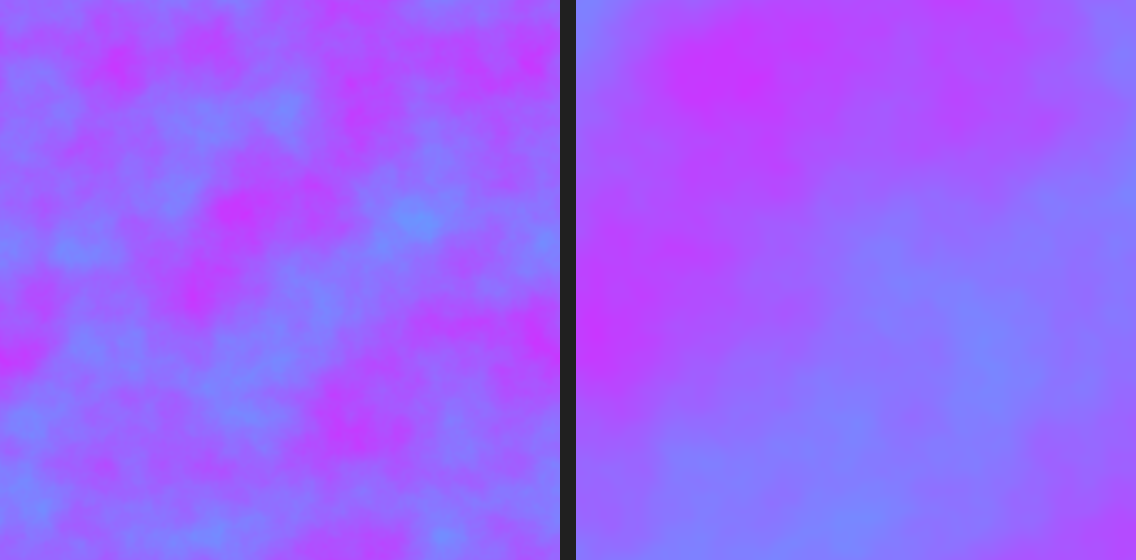
Left, the full canvas; right, a detail of the centre.
This texture map is drawn by a Shadertoy shader. Its source:

```glsl
// Soft violet clouds that shade from azure to magenta and tile seamlessly.
// Periodic gradient noise is summed over octaves; the sum trades green
// for red while blue stays full.

#define BASE_CELLS 4.0     // lattice cells across the canvas, first octave
#define OCTAVES    6
#define GAIN       0.53    // amplitude ratio between octaves
#define MEAN_RED   0.61    // average red share
#define CONTRAST   0.29    // swing of the red share
#define SEED       17u

// Integer hash of a lattice point, mapped to 0..1
float hash(uvec2 cell, uint layer) {
    uint h = cell.x * 1597334677u ^ cell.y * 3812015801u;
    h ^= (layer + SEED) * 2654435769u;
    h = (h ^ (h >> 16)) * 2246822519u;
    h = (h ^ (h >> 13)) * 3266489917u;
    h ^= h >> 16;
    return float(h >> 8) / 16777216.0;
}

// Unit gradient at a lattice point, wrapped to the period
vec2 gradient(vec2 cell, float period, uint layer) {
    float angle = 6.28318 * hash(uvec2(mod(cell, period)), layer);
    return vec2(cos(angle), sin(angle));
}

// Periodic gradient noise with quintic blending
float gradientNoise(vec2 p, float period, uint layer) {
    vec2 cell = floor(p);
    vec2 f = p - cell;
    vec2 blend = f * f * f * (f * (f * 6.0 - 15.0) + 10.0);
    vec2 e = vec2(1.0, 0.0);
    float a = dot(gradient(cell, period, layer), f);
    float b = dot(gradient(cell + e.xy, period, layer), f - e.xy);
    float c = dot(gradient(cell + e.yx, period, layer), f - e.yx);
    float d = dot(gradient(cell + e.xx, period, layer), f - e.xx);
    return mix(mix(a, b, blend.x), mix(c, d, blend.x), blend.y);
}

// Octave sum; shifting each layer keeps the lattice zeros from lining up
float clouds(vec2 uv) {
    float sum = 0.0;
    float amplitude = 1.0;
    float cells = BASE_CELLS;
    for (int i = 0; i < OCTAVES; i++) {
        vec2 shift = fract(float(i) * vec2(0.618, 0.383));
        sum += amplitude * gradientNoise(uv * cells + shift, cells, uint(i));
        amplitude *= GAIN;
        cells *= 2.0;
    }
    return sum;
}

void mainImage(out vec4 fragColor, in vec2 fragCoord) {
    vec2 uv = fragCoord / iResolution.xy;
    float red = clamp(MEAN_RED + CONTRAST * clouds(uv), 0.32, 0.86);
    fragColor = vec4(red, 1.0 - red, 1.0, 1.0);
}
```
